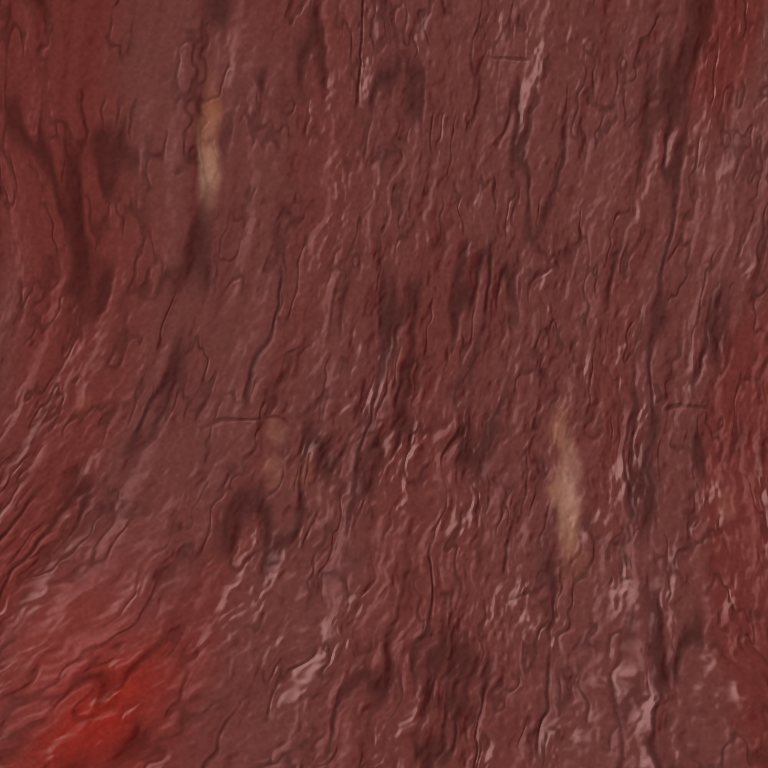
Reproduce this texture procedurally as a WebGL 2 fragment shader.

```glsl
#version 300 es
precision highp float;

uniform vec2 u_resolution;
out vec4 fragColor;

float hash(vec2 cell) {
    uvec2 n = uvec2(ivec2(cell)) * uvec2(1597u, 3571u);
    uint h = (n.x ^ n.y) * 747796405u + 289133u;
    h = ((h >> 15u) ^ h) * 277803u;
    h = ((h >> 13u) ^ h) * 196613u;
    return float((h >> 8u) & 65535u) / 65535.0;
}

// One column of value noise, shifted at random so that rows never line up
float column(float i, float y) {
    y += 19.0 * hash(vec2(i, -7));
    float k = floor(y);
    return mix(hash(vec2(i, k)), hash(vec2(i, k + 1.0)), smoothstep(0.0, 1.0, y - k));
}

float noise(vec2 p) {
    float i = floor(p.x);
    return mix(column(i, p.y), column(i + 1.0, p.y), smoothstep(0.0, 1.0, p.x - i));
}

// Rough and crumbly in the middle and below, smooth and stringy elsewhere
float rawness(vec2 p) {
    float middle = smoothstep(0.25, 0.5, p.x) * (1.0 - 0.4 * smoothstep(0.75, 1.0, p.x));
    float low = 1.0 - smoothstep(0.3, 0.65, p.y);
    return clamp(0.15 + 0.55 * middle + 0.5 * low, 0.0, 1.0);
}

// Bends the plane so that x runs across the fibres and y along them
vec2 flow(vec2 p) {
    float drop = max(0.66 - p.y, 0.0);
    drop = drop * drop / (drop + 0.15);
    float x = p.x - 0.12 * p.y * smoothstep(0.0, 0.45, p.x);
    x += 0.72 * drop * (1.0 - smoothstep(-0.4, 0.68, p.x));
    x -= 0.5 * max(0.42 - p.y, 0.0) * smoothstep(0.6, 1.25, p.x);
    x += 0.02 * (noise(p * vec2(6, 5)) - 0.5);
    x += (0.3 + 0.7 * rawness(p)) * (0.012 * noise(p * vec2(19, 17)) + 0.007 * noise(p * vec2(52, 48)));
    return vec2(x, p.y);
}

// Thin ragged line along the middle level of a noise field
float crease(vec2 p, float width) {
    float level = 0.7 * noise(p) + 0.3 * noise(p * vec2(2.1, 3.7) + 13.0);
    return 1.0 - smoothstep(0.0, width, abs(level - 0.5));
}

float grooves(vec2 p, vec2 q) {
    float broken = smoothstep(0.42, 0.7, noise(q * vec2(24, 10) + 31.0));
    float deep = crease(q * vec2(32, 3.5) + 7.0, 0.1) * broken;
    float small = crease(q * vec2(70, 17) + 53.0, 0.13) * smoothstep(0.3, 0.7, noise(q * vec2(47, 23) + 37.0));
    float across = abs(fract(p.y * 2.2 + 0.42 + 0.1 * noise(p * vec2(9, 5)) + 0.05 * noise(p * 31.0)) - 0.5);
    float crack = (1.0 - smoothstep(0.001, 0.01, across))
                * smoothstep(0.72, 0.82, noise(p * vec2(9, 3) + 60.0));
    return max(max(deep, 0.6 * small), 0.6 * crack);
}

float relief(vec2 p) {
    vec2 q = flow(p);
    float raw = rawness(p);
    float h = 0.34 * noise(q * vec2(38, 3.5)) + 0.3 * noise(q * vec2(92, 8) + 11.0);
    h += (1.0 - raw) * 0.3 * noise(q * vec2(74, 3) + 29.0);
    h += raw * 0.34 * noise(q * vec2(84, 38) + 19.0);
    h += (0.1 + 0.2 * raw) * noise(q * vec2(150, 66) + 3.0);
    h += (0.07 + 0.11 * raw) * noise(q * vec2(235, 125) + 61.0);
    return h - 0.2 * grooves(p, q);
}

// Soft lumpy streak of fat
float streak(vec2 p, vec2 centre, vec2 size) {
    vec2 d = p - centre;
    d.x += 0.018 * (noise(p * vec2(18, 24)) - 0.5) + 0.008 * (noise(p * 60.0) - 0.5);
    return (1.0 - smoothstep(0.35, 1.0, length(d / size)))
         * (0.55 + 0.45 * smoothstep(0.25, 0.6, noise(p * vec2(25, 30) + 5.0)));
}

void main() {
    vec2 p = gl_FragCoord.xy / u_resolution;
    vec2 q = flow(p);
    float raw = rawness(p);

    // Relief lit from the upper left
    float h = relief(p);
    float slope = h - relief(p + vec2(-0.002, 0.0018));
    float broad = noise(q * vec2(9, 4) + 71.0) - 0.5;
    float tone = 0.5 + 1.75 * slope + 0.45 * (h - 0.6) + 0.15 * broad;

    vec3 colour = mix(vec3(0.325, 0.132, 0.125), vec3(0.412, 0.22, 0.202), smoothstep(0.02, 0.52, tone));
    colour = mix(colour, vec3(0.48, 0.28, 0.268), smoothstep(0.5, 0.85, tone));

    // Translucent red bands, strongest towards the sides
    float side = smoothstep(0.1, 0.45, abs(p.x - 0.52));
    float red = smoothstep(0.52, 0.82, noise(q * vec2(12, 2.5) + 23.0) + 0.2 * side - 0.1);
    colour = mix(colour, colour * vec3(1.0, 0.74, 0.7), red * (0.25 + 0.35 * side));
    vec2 ember = (p - vec2(0.12, 0.08)) * vec2(8, 6);
    colour += exp(-dot(ember, ember)) * vec3(0.13, -0.03, -0.04) * (0.1 + noise(q * vec2(19, 8)));

    // Fat streaks and scattered small spots
    float fat = max(streak(p, vec2(0.272, 0.81), vec2(0.022, 0.12)),
                    streak(p, vec2(0.737, 0.36), vec2(0.025, 0.14)));
    for (int i = 0; i < 6; i++) {
        vec2 centre = vec2(hash(vec2(i, 91)), 0.1 + 0.6 * hash(vec2(i, 47)));
        fat = max(fat, 0.45 * streak(p, centre, vec2(0.018, 0.03)));
    }
    vec3 fatColour = mix(vec3(0.55, 0.32, 0.22), vec3(0.7, 0.53, 0.45), noise(p * vec2(20, 16) + 9.0));
    colour = mix(colour, fatColour * (0.75 + 0.4 * tone), 0.8 * fat);

    // Moist highlights in small patches
    float patches = smoothstep(0.52, 0.85, noise(q * vec2(34, 15) + 83.0));
    float glint = smoothstep(0.6, 0.9, tone + 0.05 * patches) * (0.2 + 0.8 * patches);
    colour = mix(colour, vec3(0.67, 0.49, 0.47), 0.75 * glint * (0.5 + 0.5 * raw));

    // Shadowed grooves and fine grain
    colour *= 1.0 - 0.25 * grooves(p, q) * (1.0 - 0.7 * fat);
    colour *= 0.95 + 0.1 * noise(p * 250.0);
    fragColor = vec4(clamp(colour, 0.0, 1.0), 1.0);
}
```
